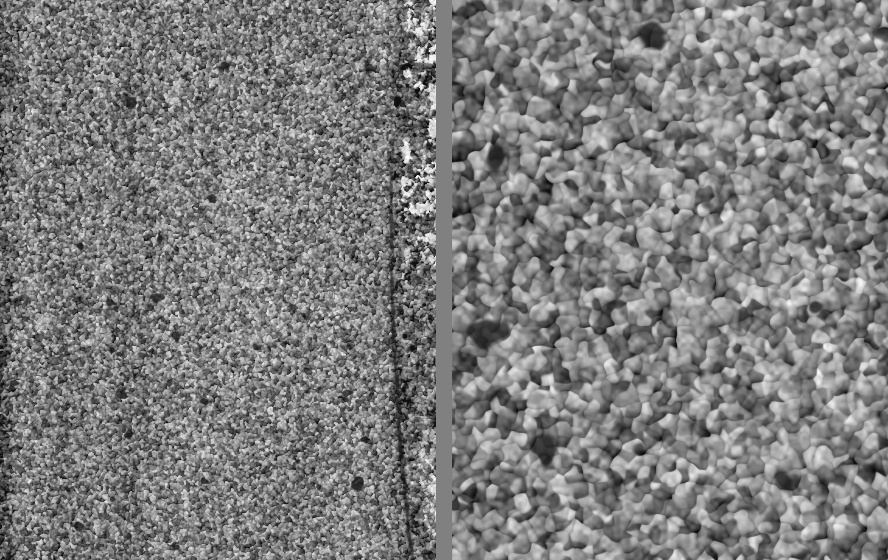
Left, the full canvas; right, a detail of the centre.
Give the GLSL for this texture, as a WebGL 1 fragment shader.

```glsl
precision highp float;
// Worn grey asphalt: tightly packed mineral grains with faint vertical wear,
// scattered dark pits, and a cracked seam beside a strip of flaking pale paint.
// Grains are a warped smooth cellular blend; larger features are noise masks.

uniform vec2 u_resolution;

// Lengths are fractions of the canvas height, tones run from 0 to 1.
const float GRAIN_COUNT = 180.0;    // grains along the height
const float GRAIN_SHARPNESS = 10.0;
const float GRAIN_WARP = 0.9;       // in grain widths
const float GRAIN_CONTRAST = 0.50;
const float GAP_DEPTH = 0.22;
const float RELIEF = 0.14;
const vec2 LIGHT_DIR = vec2(-0.6, 0.8);
const float BASE_TONE = 0.507;
const float FINE_CONTRAST = 0.20;
const float CLUMP_CONTRAST = 0.15;
const float WEAR_CONTRAST = 0.08;
const float PIT_CELL = 0.085;
const float PIT_SHARE = 0.36;
const float PIT_TONE = 0.16;
const float SEAM_X = 0.699;
const float SEAM_BEND = 0.09;
const float SEAM_WIDTH = 0.0032;
const float PAINT_TONE = 0.86;
const float PAINT_SCALE = 40.0;

float hash(vec2 p) {
  vec3 q = fract(p.xyx * vec3(0.1031, 0.1030, 0.0973));
  q += dot(q, q.yzx + 33.33);
  return fract((q.x + q.y) * q.z);
}

vec2 hash2(vec2 p) {
  return vec2(hash(p + 17.3), hash(p + 91.7));
}

float noise(vec2 p) {
  vec2 i = floor(p), f = fract(p);
  f = f * f * (3.0 - 2.0 * f);
  return mix(mix(hash(i), hash(i + vec2(1.0, 0.0)), f.x),
             mix(hash(i + vec2(0.0, 1.0)), hash(i + 1.0), f.x), f.y);
}

float fbm(vec2 p) {
  return 0.55 * noise(p) + 0.3 * noise(p * 2.1 + 7.0) + 0.15 * noise(p * 4.3 + 23.0);
}

// Signed grain tone: random shade per stone, soft gaps and side lighting.
float grains(vec2 p) {
  p += GRAIN_WARP * (vec2(noise(p * 0.9 + 3.0), noise(p * 0.9 + 61.0)) - 0.5);
  vec2 cell = floor(p), f = fract(p);
  float weightSum = 0.0, shade = 0.0;
  vec2 lean = vec2(0.0);
  for (int y = -1; y <= 1; y++) {
    for (int x = -1; x <= 1; x++) {
      vec2 o = vec2(float(x), float(y));
      vec2 toStone = f - o - hash2(cell + o);
      float w = exp(-GRAIN_SHARPNESS * dot(toStone, toStone));
      weightSum += w;
      shade += w * hash(cell + o);
      lean += w * toStone;
    }
  }
  weightSum = max(weightSum, 0.00001);
  float gap = -log(weightSum) / GRAIN_SHARPNESS;
  return GRAIN_CONTRAST * (shade / weightSum - 0.5)
       + GAP_DEPTH * (0.12 - gap)
       + RELIEF * dot(lean / weightSum, LIGHT_DIR);
}

// Coverage of scattered irregular pits, at most one per cell.
float pits(vec2 p) {
  vec2 cell = floor(p / PIT_CELL);
  vec2 local = fract(p / PIT_CELL) - 0.25 - 0.5 * hash2(cell);
  float size = hash(cell + 51.0);
  float radius = 0.04 + 0.09 * size * size * size;
  float ragged = 0.12 * (noise(p * 130.0) - 0.5);
  float present = step(hash(cell + 5.0), PIT_SHARE);
  return present * (1.0 - smoothstep(radius - 0.02, radius + 0.03, length(local) + ragged));
}

void main() {
  vec2 p = gl_FragCoord.xy / u_resolution.y;
  float grain = grains(p * GRAIN_COUNT);
  float fine = noise(p * 360.0) - 0.5;
  float clump = noise(p * 95.0) - 0.5;
  float patchy = fbm(p * 26.0);

  // Road surface with vertical wear and one pale rubbed streak
  float wear = noise(vec2(p.x * 17.0, p.y * 1.6)) - 0.5;
  float speckle = grain + FINE_CONTRAST * fine + CLUMP_CONTRAST * clump;
  float tone = BASE_TONE + speckle + WEAR_CONTRAST * wear;
  tone += 0.05 * (patchy - 0.5) + 0.03 * (noise(vec2(p.x * 150.0, 3.0)) - 0.5);
  vec2 rub = (p - vec2(0.475, 0.46)) / vec2(0.026, 0.055);
  float streak = exp(-pow((p.x - 0.47) / 0.03, 2.0)) * (1.0 - smoothstep(0.3, 0.6, p.y));
  tone += 0.10 * exp(-dot(rub, rub)) + 0.035 * streak;

  // Grimy left margin and pits
  float margin = 1.0 - smoothstep(0.0, 0.042, p.x + 0.03 * (patchy - 0.5));
  tone -= 0.17 * margin;
  tone = mix(tone, PIT_TONE + 0.25 * grain, 0.9 * pits(p));

  // Seam, with a dark shoulder and a rough strip beyond it
  float bend = p.y - 0.64;
  float seam = SEAM_X + SEAM_BEND * bend * bend + 0.007 * (fbm(vec2(p.y * 22.0, 4.0)) - 0.5);
  float side = p.x - seam;
  float strip = smoothstep(0.0, 0.012, side);
  tone += strip * (0.35 * (patchy - 0.5) + 0.2 * clump - 0.08);
  tone -= 0.11 * exp(-pow(side / 0.014, 2.0));
  float crackFade = 1.0 - 0.75 * smoothstep(0.58, 0.80, p.y);
  float crack = 1.0 - smoothstep(0.3 * SEAM_WIDTH, 1.6 * SEAM_WIDTH, abs(side) + 0.003 * clump);
  tone = mix(tone, 0.15 + 0.3 * grain, 0.8 * crack * crackFade);

  // Flaking paint: strong in the upper part, thin traces near the bottom
  float upper = smoothstep(0.40, 0.60, p.y);
  float corner = (1.0 - smoothstep(0.08, 0.32, p.y)) * smoothstep(0.025, 0.05, side);
  float amount = max(upper, 0.8 * corner) * smoothstep(0.006, 0.025, side);
  float flakes = fbm(p * PAINT_SCALE + 11.0) + 0.35 * speckle;
  float paint = amount * smoothstep(0.46, 0.66, flakes - 0.12 * (1.0 - amount));
  tone = mix(tone, PAINT_TONE + 0.4 * speckle, paint);

  gl_FragColor = vec4(vec3(clamp(tone, 0.06, 1.0)), 1.0);
}
```
